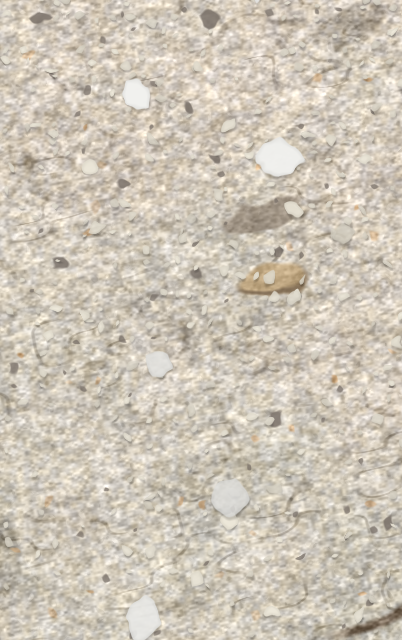
A Shadertoy shader for this texture:

```glsl
#define COOL_SAND vec3(.795, .775, .722)
#define WARM_SAND vec3(.848, .803, .748)
#define CHIP_WHITE vec3(.925, .925, .915)
#define PEBBLE_CREAM vec3(.91, .89, .835)
#define RUST vec3(.80, .63, .44)
#define PIT_GREY vec3(.47, .435, .405)
#define HOLLOW_BROWN vec3(.57, .52, .46)
#define STONE_TAN vec3(.75, .655, .51)
#define DEEP_BROWN vec3(.40, .33, .26)
#define GRAIN_CONTRAST 1.0
#define RELIEF .17
#define EDGE .0016

vec3 hash3(vec3 p) {
    p = fract(p * vec3(.1031, .1030, .0973));
    p += dot(p, p.yxz + 33.33);
    return fract((p.xxy + p.yxx) * p.zyx);
}

float noise(vec2 p, float seed) {
    vec2 i = floor(p), f = fract(p);
    f = f * f * (3. - 2. * f);
    float a = hash3(vec3(i, seed)).x;
    float b = hash3(vec3(i + vec2(1, 0), seed)).x;
    float c = hash3(vec3(i + vec2(0, 1), seed)).x;
    float d = hash3(vec3(i + 1., seed)).x;
    return mix(mix(a, b, f.x), mix(c, d, f.x), f.y);
}

float height(vec2 p) {
    float sum = 0., amp = .5, freq = 32.;
    for (int i = 0; i < 4; i++) {
        sum += amp * noise(p * freq, float(i) + 3.);
        freq *= 2.1;
        amp *= .62;
    }
    return sum;
}

mat2 spin(float a) {
    return mat2(cos(a), -sin(a), sin(a), cos(a));
}

// Scattered angular grains: x = depth inside the nearest, y = its random tone
vec2 scatter(vec2 p, float cell, float size, float share, float seed) {
    vec2 g = p / cell, best = vec2(-1., .5);
    for (int y = -1; y <= 1; y++)
    for (int x = -1; x <= 1; x++) {
        vec2 id = floor(g) + vec2(x, y);
        vec3 place = hash3(vec3(id, seed));
        vec3 form = hash3(vec3(id, seed + 50.));
        if (place.z > share) continue;
        vec2 q = spin((form.x - .4) * 2.4) * (g - id - .2 - .6 * place.xy);
        q.y *= mix(1., 1.8, form.z);
        float radius = size * mix(.5, 1., form.y * form.y);
        float reach = mix(length(q), abs(q.x) + abs(q.y), .35);
        float depth = (radius - reach) * cell;
        if (depth > best.x) best = vec2(depth, fract(form.y * 17.3 + form.x));
    }
    return best;
}

float cover(float depth, float soft) {
    return smoothstep(-soft, soft, depth);
}

float oval(vec2 p, vec2 centre, vec2 radii, float tilt) {
    return smoothstep(-.12, .15, 1. - length(spin(tilt) * (p - centre) / radii));
}

// Pale stones with a shaded underside and a cast shadow
vec3 layStones(vec3 col, vec2 p, vec3 tint, float cell, float size, float share, float seed) {
    vec2 s = scatter(p, cell, size, share, seed);
    float shadow = cover(scatter(p + vec2(-.001, .004), cell, size, share, seed).x, .003);
    col *= 1. - .17 * shadow;
    vec3 face = tint * (.96 + .07 * s.y) - .05 * (1. - smoothstep(0., .008, s.x));
    return mix(col, face, cover(s.x, EDGE) * mix(.7, 1., s.y));
}

void mainImage(out vec4 fragColor, in vec2 fragCoord) {
    vec2 p = fragCoord / iResolution.y;
    vec2 warp = vec2(noise(p * 75., 11.), noise(p * 75., 12.)) - .5;
    vec2 w = p + .008 * warp;
    vec2 bed = spin(.2) * p * vec2(.8, 1.15);
    float coarse = smoothstep(.25, .75, p.y + .5 * (p.x - .3) + .3 * (noise(p * 6., 1.) - .5));

    // Sand bed: broad tint, fine grain, lit relief
    float blotch = noise(p * 7., 2.) * .5 + noise(p * 22., 4.) * .35;
    vec3 col = mix(COOL_SAND, WARM_SAND, clamp(blotch + .5 * coarse - .15, 0., 1.));
    float tone = .07 * (noise(bed * 18., 20.) - .5) + .11 * (noise(bed * 55., 21.) - .5)
               + .17 * (noise(bed * 125., 22.) - .5) + .19 * (noise(bed * 240., 23.) - .5);
    vec2 grain = scatter(w, .0125, .55, .75, 30.);
    tone += .13 * (grain.y - .5) * cover(grain.x, EDGE);
    tone += RELIEF * (1. + coarse) * (height(bed) - height(bed + vec2(-.002, .005)));
    col += GRAIN_CONTRAST * tone;
    float hue = noise(p * 95., 24.) - .5;
    col += vec3(.025, 0., -.06) * hue;

    // Short broken creases
    float vein = abs(noise(bed * vec2(22., 38.), 26.) - .5);
    float broken = smoothstep(.55, .8, noise(p * 17., 27.));
    col -= vec3(.13, .135, .14) * broken * (1. - smoothstep(.015, .08, vein));

    // Soft stains along the left and top right
    float stain = oval(p, vec2(-.01, .13), vec2(.045, .07), 0.) * .7
                + oval(w, vec2(.06, .72), vec2(.07, .025), -.6) * .5
                + oval(w, vec2(.55, .96), vec2(.06, .03), .5) * .8;
    col -= .17 * stain * (.5 + noise(p * 45., 28.));

    // Overhung hollow, then a tan stone with a dark lower rim
    vec2 rough = p + .018 * (vec2(noise(p * 32., 40.), noise(p * 32., 41.)) - .5);
    float hollow = oval(rough, vec2(.405, .66), vec2(.064, .022), .35);
    col = mix(col, HOLLOW_BROWN + .5 * tone, .85 * hollow);
    vec2 seat = vec2(.423, .56), span = vec2(.054, .027);
    float stone = oval(rough, seat, span, .12);
    float rim = stone * (1. - oval(rough - vec2(-.004, .009), seat, span, .12));
    col = mix(col, STONE_TAN + .5 * tone, stone);
    col = mix(col, DEEP_BROWN, .65 * rim);

    // Pits, rust flecks and stones
    float pit = cover(scatter(w, .037, .23, .13, 60.).x, .002);
    float bigPit = cover(scatter(w, .13, .13, .16, 63.).x, .003);
    col = mix(col, PIT_GREY, max(.75 * pit, .85 * bigPit));
    vec2 fleck = scatter(w, .06, .17, .13, 70.);
    col = mix(col, RUST + tone, cover(fleck.x, .003) * (.3 + .5 * fleck.y));
    col = layStones(col, w, PEBBLE_CREAM, .024, .34, .2 + .14 * coarse, 80.);
    col = layStones(col, w, PEBBLE_CREAM, .055, .29, .1 + .16 * coarse, 84.);
    col = layStones(col, w, CHIP_WHITE, .16, .25, mix(.08, .38, p.y), 90.);

    // Crevice across the lower right corner
    float gap = abs(rough.y - .36 * (rough.x - .51));
    float crevice = (1. - smoothstep(.003, .014, gap)) * smoothstep(.48, .57, p.x);
    col = mix(col, DEEP_BROWN + tone, .85 * crevice);

    fragColor = vec4(clamp(col, 0., 1.), 1.);
}
```
